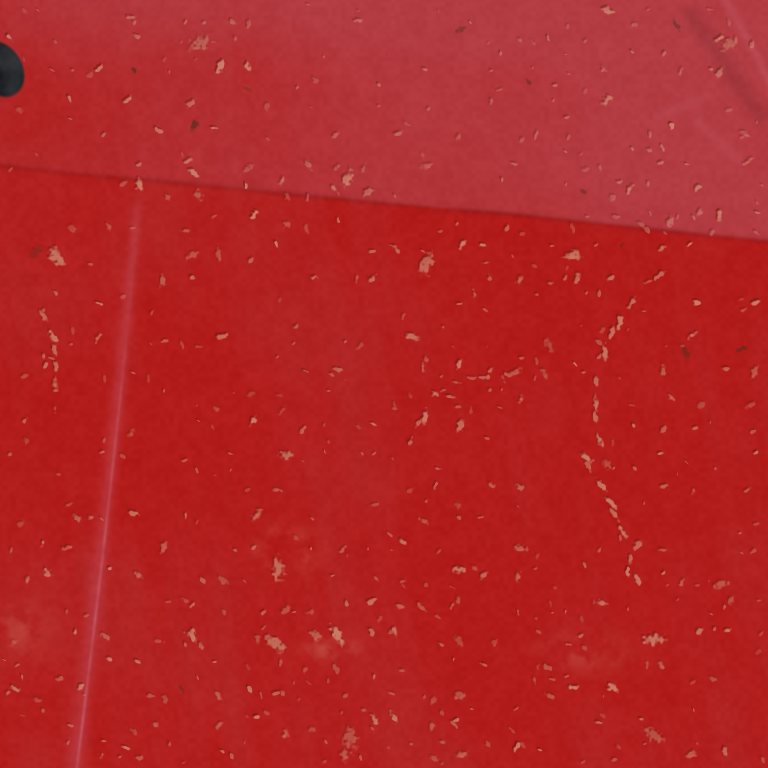
A Shadertoy shader for this texture:

```glsl
// Worn red painted sheet with a fold, a pale crease, scuffs and chipped flecks.

const vec3 RED = vec3(0.695, 0.108, 0.100);
const vec3 WORN_RED = vec3(0.695, 0.152, 0.155);
const vec3 DUSTY_RED = vec3(0.70, 0.235, 0.26);
const vec3 PINK = vec3(0.75, 0.32, 0.37);
const vec3 CHIP = vec3(0.83, 0.54, 0.45);
const vec3 SHADOW = vec3(0.40, 0.08, 0.07);
const vec3 GRIME = vec3(0.33, 0.18, 0.13);
const vec3 RUBBER = vec3(0.11, 0.12, 0.13);

float hash(vec2 p) {
    vec3 q = fract(vec3(p.xyx) * 0.1031);
    q += dot(q, q.yzx + 33.33);
    return fract((q.x + q.y) * q.z);
}

float noise(vec2 p) {
    vec2 i = floor(p), f = fract(p);
    f = f * f * (3.0 - 2.0 * f);
    return mix(mix(hash(i), hash(i + vec2(1, 0)), f.x),
               mix(hash(i + vec2(0, 1)), hash(i + vec2(1, 1)), f.x), f.y);
}

float fbm(vec2 p) {
    float sum = 0.0, gain = 0.5;
    for (int i = 0; i < 4; i++) {
        sum += gain * noise(p);
        p = mat2(1.6, 1.2, -1.2, 1.6) * p + 17.3;
        gain *= 0.5;
    }
    return sum / 0.9375;
}

// Ragged ellipse around the origin, turned by angle
float fleck(vec2 q, vec2 size, float angle, float seed) {
    float c = cos(angle), s = sin(angle);
    vec2 r = vec2(c * q.x + s * q.y, c * q.y - s * q.x);
    float d = length(r / size) + 1.1 * (noise(q * 260.0 + seed * 91.0) - 0.5);
    return 1.0 - smoothstep(0.45, 1.35, d);
}

// One jittered fleck per grid cell, kept where the wear noise is high
float scatter(vec2 p, float cells, float size, float density, float seed) {
    vec2 cell = floor(p * cells), key = cell + seed * 37.0;
    vec2 jitter = vec2(hash(key), hash(key + 11.7));
    vec2 center = (cell + 0.25 + 0.5 * jitter) / cells;
    float wear = smoothstep(0.3, 0.7, fbm(center * 4.0 + seed));
    float keep = step(hash(key + 23.1), density * (0.35 + 1.3 * wear));
    float grow = 0.5 + 0.7 * hash(key + 5.3);
    vec2 shape = size * grow * vec2(1.0, 0.35 + 0.3 * jitter.x);
    float angle = 3.1416 * hash(key + 41.9);
    return keep * (0.4 + 0.6 * jitter.y) * fleck(p - center, shape, angle, jitter.x);
}

// Broken row of flecks along a bowed line from a to b
float trail(vec2 p, vec2 a, vec2 b, float bow, float seed) {
    vec2 ab = b - a;
    float len = length(ab), count = floor(len / 0.021);
    vec2 dir = ab / len, side = vec2(-dir.y, dir.x);
    float sum = 0.0;
    for (float i = 0.0; i < count; i++) {
        float h = hash(vec2(i, seed));
        float t = (i + h) / count;
        vec2 center = a + ab * t + side * (bow * 4.0 * t * (1.0 - t) + 0.008 * (h - 0.5));
        float angle = atan(dir.y, dir.x) + atan(4.0 * bow * (1.0 - 2.0 * t) / len) + h - 0.5;
        sum = max(sum, (0.5 + 0.5 * h) * fleck(p - center, vec2(0.009, 0.0034) * (0.5 + 0.6 * h), angle, h));
    }
    return sum;
}

float chips(vec2 p) {
    float c = scatter(p, 26.0, 0.0068, 0.27, 1.0);
    c = max(c, 0.7 * scatter(p, 48.0, 0.0044, 0.13, 2.0));
    c = max(c, scatter(p, 10.0, 0.0125, 0.16, 3.0));
    c = max(c, trail(p, vec2(0.87, 0.65), vec2(0.78, 0.42), -0.04, 4.0));
    c = max(c, trail(p, vec2(0.67, 0.51), vec2(0.53, 0.41), -0.035, 5.0));
    c = max(c, trail(p, vec2(0.75, 0.42), vec2(0.83, 0.24), 0.008, 6.0));
    return max(c, trail(p, vec2(0.05, 0.60), vec2(0.07, 0.49), 0.01, 7.0));
}

// Soft line from a to b
float stroke(vec2 p, vec2 a, vec2 b, float width) {
    vec2 ab = b - a;
    float t = clamp(dot(p - a, ab) / dot(ab, ab), 0.0, 1.0);
    float d = length(p - a - ab * t) / width;
    return exp(-d * d);
}

float scuff(vec2 p, vec2 center, vec2 size) {
    vec2 q = (p - center) / size;
    return exp(-dot(q, q)) * smoothstep(0.3, 0.75, fbm(p * 45.0));
}

void mainImage(out vec4 fragColor, in vec2 fragCoord) {
    vec2 p = fragCoord / iResolution.xy;

    // Mottled paint with faint upright wipe marks
    float cloud = fbm(p * 4.5 + 3.0);
    float wipe = fbm(vec2(p.x * 38.0 + p.y * 6.0, p.y * 4.0));
    vec3 color = mix(RED, WORN_RED, smoothstep(0.38, 0.85, 0.65 * cloud + 0.35 * wipe));

    // Dusty upper flap, palest toward the right
    float fold = p.y - 0.785 + 0.097 * p.x + 0.005 * (noise(p * 9.0) - 0.5);
    float flap = smoothstep(-0.003, 0.004, fold);
    float dust = 0.22 + 0.75 * smoothstep(0.05, 0.8, p.x) + 0.35 * smoothstep(0.88, 1.0, p.y);
    color = mix(color, DUSTY_RED, flap * clamp(dust + 0.7 * (cloud - 0.5), 0.0, 1.0));
    color *= 1.0 - 0.13 * exp(-pow(fold / 0.004, 2.0)) * (0.4 + 0.6 * noise(p * 14.0));

    // Wrinkles in the upper right corner
    float wrinkle = stroke(p, vec2(0.94, 1.01), vec2(1.01, 0.88), 0.006)
        + 0.5 * stroke(p, vec2(0.86, 0.85), vec2(0.92, 0.875), 0.007)
        + 0.5 * stroke(p, vec2(0.91, 0.84), vec2(0.96, 0.79), 0.008);
    float furrow = stroke(p, vec2(0.90, 0.98), vec2(0.99, 0.85), 0.012);
    color = mix(color, PINK, 0.55 * min(wrinkle, 1.0)) * (1.0 - 0.1 * furrow);

    // Long crease that brightens downward
    float creaseX = 0.1 + 0.128 * p.y - 0.022 * p.y * p.y;
    float creaseEnd = 1.0 - smoothstep(0.70, 0.77, p.y);
    float across = p.x - creaseX;
    float halo = exp(-pow((across + 0.003) / mix(0.013, 0.005, p.y), 2.0));
    float core = exp(-pow(across / 0.0022, 2.0)) * smoothstep(0.75, 0.2, p.y);
    color = mix(color, PINK, creaseEnd * (0.38 * halo + 0.5 * core * (0.5 + noise(p * 50.0))));

    // Rubbed patches
    float rubbed = scuff(p, vec2(0.375, 0.285), vec2(0.035, 0.025))
        + 0.8 * scuff(p, vec2(0.43, 0.155), vec2(0.035, 0.014))
        + 0.5 * scuff(p, vec2(0.02, 0.18), vec2(0.05, 0.035))
        + 0.5 * scuff(p, vec2(0.76, 0.15), vec2(0.06, 0.025));
    color = mix(color, CHIP, 0.5 * min(rubbed, 1.0));

    // Chips with thin shadows, plus sparse grime
    color = mix(color, SHADOW, 0.5 * chips(p - vec2(-0.0022, 0.0028)));
    color = mix(color, CHIP, 0.85 * chips(p));
    color = mix(color, GRIME, 0.65 * scatter(p, 14.0, 0.008, 0.07, 8.0));

    // Dark rubber stub on the left edge
    float stub = length((p - vec2(0.0, 0.91)) * vec2(1.0, 0.9) + vec2(0.0, 0.25 * p.x)) - 0.031;
    color = mix(color, RUBBER + 0.08 * noise(p * 60.0), 1.0 - smoothstep(-0.002, 0.003, stub));

    // Fine surface grain
    color += 0.022 * (noise(p * 170.0) - 0.5) + 0.025 * (fbm(p * 55.0) - 0.5);
    fragColor = vec4(color, 1.0);
}
```
